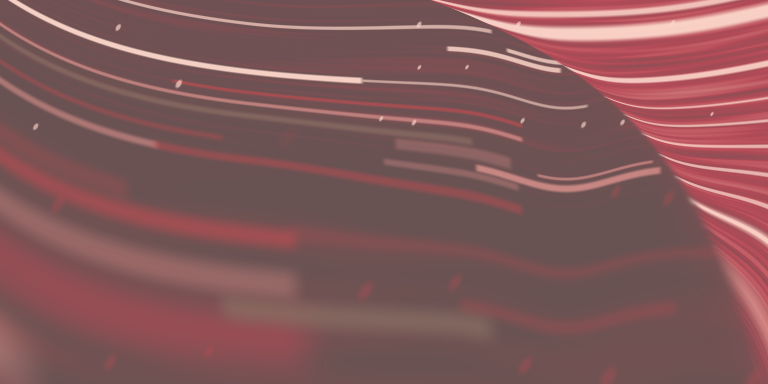
Give the GLSL for this background, as a Shadertoy shader.

```glsl
// Ribbons of light sweep over a dusky ground and blur as they sink lower.
// Left streaks share one bent flow coordinate; a bright fan on the right uses
// another, cut by a curved edge. Gradient noise adds fine strands, hashes add dust.

#define BASE vec3(0.405, 0.322, 0.322)
#define RED vec3(0.76, 0.30, 0.32)
#define CRIMSON vec3(0.72, 0.29, 0.34)
#define ROSE vec3(0.84, 0.56, 0.54)
#define PALE vec3(0.99, 0.84, 0.79)
#define OLIVE vec3(0.56, 0.45, 0.40)
#define STRAND_GAIN 0.45
#define DUST_CHANCE 0.30

vec2 hash2(vec2 p) {
    vec3 q = fract(p.xyx * vec3(0.1031, 0.1030, 0.0973));
    q += dot(q, q.yzx + 33.33);
    return fract((q.xx + q.yz) * q.zy);
}

float corner(vec2 cell, vec2 offset) {
    return dot(hash2(cell) * 2.0 - 1.0, offset);
}

float gradientNoise(vec2 p) {
    vec2 i = floor(p), f = fract(p), u = f * f * (3.0 - 2.0 * f);
    vec2 e = vec2(1.0, 0.0);
    return mix(mix(corner(i, f), corner(i + e, f - e), u.x),
               mix(corner(i + e.yx, f - e.yx), corner(i + 1.0, f - 1.0), u.x), u.y);
}

// Band around one flow level, limited to a span along x
float streak(vec2 flow, float level, vec2 span, float width, float soft) {
    soft = max(soft, 0.7 / iResolution.y);
    float across = 1.0 - smoothstep(max(width - soft, 0.0), width + soft, abs(flow.y - level));
    float tip = soft + 0.004;
    return across * smoothstep(span.x - tip, span.x + tip, flow.x)
                  * (1.0 - smoothstep(span.y - tip, span.y + tip, flow.x));
}

void paint(inout vec3 col, vec3 tint, float amount) {
    col = mix(col, tint, clamp(amount, 0.0, 1.0));
}

// Flow level of the left streaks: falling, flat, then a dip
float leftFlow(vec2 p) {
    float dip = (p.x - 1.471) / 0.17;
    float s = p.y - 0.229 + 0.25 * exp(-p.x / 0.365) - 0.057 * exp(-dip * dip);
    float spread = 0.25 * smoothstep(0.65, 1.35, p.x) * (1.0 - smoothstep(0.28, 0.5, s));
    return s / (1.0 + spread);
}

// Flow level of the fan: strands leave its edge and open to the right
float fanFlow(vec2 p, float inside) {
    float reach = 2.0 - p.x;
    float slope = 0.22 * (pow(p.y / 0.385, 3.0) - 1.0);
    return p.y + slope * reach / (1.0 + reach * reach / 0.325)
         + 0.045 * exp(-max(inside, 0.0) / 0.04);
}

// One slanted speck in some of the grid cells
float dust(vec2 p, float size, float radius, float soft) {
    vec2 cell = floor(p / size), rnd = hash2(cell + 17.0);
    vec2 d = p - (cell + 0.25 + 0.5 * rnd) * size;
    d.x += 0.4 * d.y;
    d.y *= 0.7;
    float r = radius * (0.5 + rnd.y);
    float on = step(hash2(cell + 51.0).x, DUST_CHANCE);
    return on * (1.0 - smoothstep(r * (1.0 - soft), r + 0.7 / iResolution.y, length(d)));
}

vec3 leftField(vec2 p) {
    float s = leftFlow(p);
    vec2 f = vec2(p.x, s);
    vec3 col = BASE;

    // Fine strands above, broad haze below
    float strands = gradientNoise(vec2(p.x * 1.3, s * 75.0)) + 0.6 * gradientNoise(vec2(p.x * 2.0, s * 150.0));
    float upper = 1.0 - smoothstep(0.0, 0.3, s);
    paint(col, CRIMSON, upper * (0.09 + STRAND_GAIN * max(strands, 0.0)));
    float haze = gradientNoise(vec2(p.x * 1.5 + 4.0, s * 11.0));
    paint(col, RED, smoothstep(0.15, 0.6, s) * (0.12 + 0.25 * haze) * (1.0 - 0.5 * smoothstep(0.6, 1.2, p.x)));

    // Deep, blurred ribbons
    paint(col, CRIMSON, 0.48 * streak(f, 0.69, vec2(-1.0, 0.80), 0.07, 0.07));
    paint(col, ROSE, 0.50 * streak(f, 0.93, vec2(-1.0, 0.06), 0.06, 0.09));
    paint(col, ROSE, 0.36 * streak(f, 0.545, vec2(-1.0, 0.77), 0.035, 0.03));
    paint(col, OLIVE, 0.60 * streak(f, 0.62, vec2(0.58, 1.28), 0.03, 0.03));
    paint(col, RED, 0.55 * streak(f, 0.425, vec2(-1.0, 0.77), 0.024, 0.022));
    paint(col, RED, 0.25 * streak(f, 0.365, vec2(-1.0, 0.33), 0.025, 0.02));
    paint(col, RED, 0.25 * streak(f, 0.572, vec2(1.20, 1.76), 0.018, 0.016));
    paint(col, RED, 0.20 * streak(f, 0.405, vec2(0.75, 1.95), 0.022, 0.022));

    // Middle ribbons
    paint(col, ROSE, 0.60 * streak(f, 0.23, vec2(-1.0, 0.41), 0.009, 0.007));
    paint(col, RED, 0.45 * streak(f, 0.23, vec2(0.40, 1.36), 0.010, 0.008));
    paint(col, ROSE, 0.30 * streak(f, 0.14, vec2(1.03, 1.33), 0.012, 0.006));
    paint(col, ROSE, 0.35 * streak(f, 0.185, vec2(1.00, 1.35), 0.007, 0.005));
    paint(col, OLIVE, 0.60 * streak(f, 0.115, vec2(-1.0, 1.23), 0.007, 0.006));
    paint(col, RED, 0.35 * streak(f, 0.18, vec2(-1.0, 0.58), 0.007, 0.007));

    // Sharp, bright lines
    paint(col, RED, 0.65 * streak(f, 0.054, vec2(0.45, 1.36), 0.004, 0.003));
    paint(col, ROSE, 0.75 * streak(f, 0.083, vec2(-1.0, 1.36), 0.0045, 0.003));
    paint(col, PALE, 0.95 * streak(f, 0.0, vec2(-1.0, 0.943), 0.007, 0.003));
    paint(col, PALE, 0.60 * streak(f, 0.0, vec2(0.943, 1.53), 0.003, 0.002));
    paint(col, PALE, 0.70 * streak(f, -0.125, vec2(0.2, 1.28), 0.004, 0.002));
    paint(col, PALE, 0.85 * streak(f, -0.078, vec2(1.165, 1.46), 0.005, 0.002));
    paint(col, PALE, 0.80 * streak(f, -0.094, vec2(1.32, 1.50), 0.004, 0.002));
    paint(col, ROSE, 0.85 * streak(f, 0.168, vec2(1.24, 1.72), 0.007, 0.004));
    paint(col, ROSE, 0.70 * streak(f, 0.148, vec2(1.40, 1.70), 0.003, 0.002));
    return col;
}

vec3 fanField(vec2 p, float inside) {
    vec2 f = vec2(p.x, fanFlow(p, inside)), all = vec2(0.0, 3.0);
    float strands = gradientNoise(vec2(p.x * 2.0, f.y * 45.0)) + 0.6 * gradientNoise(vec2(p.x * 3.0, f.y * 110.0));
    vec3 col = mix(CRIMSON, BASE, clamp(0.1 - 0.7 * strands, 0.0, 0.5));
    paint(col, ROSE, 0.8 * max(strands, 0.0));

    // Thin strands at uneven spacing, then the wide ones
    for (int i = 0; i < 6; i++) {
        float k = float(i), level = 0.255 + 0.055 * k + 0.004 * k * k;
        paint(col, PALE, 0.75 * streak(f, level, all, 0.003 + 0.0008 * k, 0.003));
    }
    paint(col, PALE, 0.85 * streak(f, -0.025, all, 0.008, 0.005));
    paint(col, PALE, 0.95 * streak(f, 0.028, all, 0.019, 0.009));
    paint(col, PALE, 0.90 * streak(f, 0.165, all, 0.008, 0.004));
    paint(col, PALE, 0.75 * streak(f, 0.63, all, 0.014, 0.012));
    paint(col, ROSE, 0.80 * streak(f, 0.88, all, 0.06, 0.06));
    return col;
}

void mainImage(out vec4 fragColor, in vec2 fragCoord) {
    // x runs 0..2 rightwards, y runs 0..1 downwards
    vec2 p = fragCoord / iResolution.xy * vec2(2.0, 1.0);
    p.y = 1.0 - p.y;

    // Curved edge of the fan, softer towards the bottom
    float inside = p.x - (1.12 + 0.3 * p.y + 0.6 * (1.0 - exp(-p.y / 0.25)));
    float soft = 0.004 + 0.05 * p.y * p.y;
    vec3 col = leftField(p);
    paint(col, CRIMSON, 0.3 * exp(-abs(inside) / 0.05) * p.y);
    paint(col, fanField(p, inside), smoothstep(-soft, soft, inside));

    // Crisp dust above, dim bokeh below
    float lower = smoothstep(0.3, 0.45, p.y);
    paint(col, PALE, 0.7 * (1.0 - lower) * dust(p, 0.13, 0.006, 0.5));
    paint(col, RED, 0.3 * lower * dust(p, 0.21, 0.02, 0.8));
    fragColor = vec4(col, 1.0);
}
```
